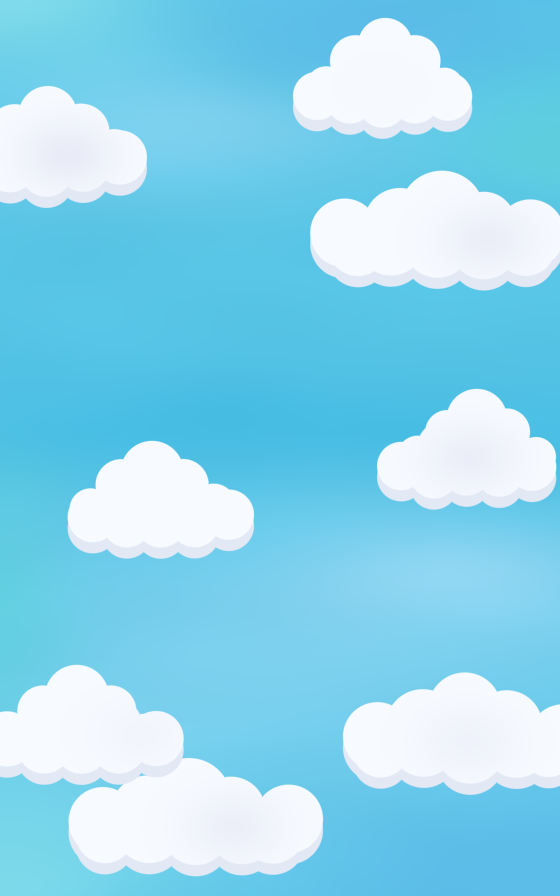
A WebGL 1 fragment shader for this texture:

```glsl
precision highp float;

uniform vec2 u_resolution;

// Lengths are fractions of the canvas height.
const vec3 SKY_MID = vec3(0.34, 0.77, 0.90);
const vec3 SKY_DEEP = vec3(0.26, 0.73, 0.885);
const vec3 SKY_BLUE = vec3(0.36, 0.74, 0.91);
const vec3 SKY_PALE = vec3(0.49, 0.82, 0.935);
const vec3 SKY_HAZE = vec3(0.57, 0.84, 0.95);
const vec3 SKY_TEAL = vec3(0.37, 0.81, 0.87);
const vec3 SKY_MINT = vec3(0.50, 0.86, 0.92);
const vec3 CLOUD_WHITE = vec3(0.968, 0.982, 1.0);
const vec3 CLOUD_RIM = vec3(0.89, 0.91, 0.96);
const vec3 CLOUD_SHADE = vec3(0.89, 0.90, 0.95);

// Quadratic placement of each cloud column, by row from the top.
const vec3 RIGHT_X = vec3(0.427, 0.0755, -0.0143);
const vec3 RIGHT_DEPTH = vec3(0.087, 0.134, 0.0365);
const vec3 LEFT_DEPTH = vec3(0.163, 0.469, -0.073);
const vec3 LEFT_WIDTH = vec3(0.112, -0.017, 0.009);

const float CLOUD_TOP = 0.067;
const float CLOUD_BASE = -0.055;
const float DOME_DROP = 0.052;
const float RIM_DEPTH = 0.0125;
const float WARP = 0.035;

float hash(vec2 p) {
  return fract(sin(dot(p, vec2(127.1, 311.7))) * 43758.5);
}

float cornerSlope(vec2 cell, vec2 corner, vec2 f) {
  float angle = 6.2832 * hash(cell + corner);
  return dot(vec2(cos(angle), sin(angle)), f - corner);
}

float gradientNoise(vec2 p) {
  vec2 cell = floor(p);
  vec2 f = p - cell;
  vec2 u = f * f * f * (f * (f * 6.0 - 15.0) + 10.0);
  float low = mix(cornerSlope(cell, vec2(0.0), f), cornerSlope(cell, vec2(1.0, 0.0), f), u.x);
  float high = mix(cornerSlope(cell, vec2(0.0, 1.0), f), cornerSlope(cell, vec2(1.0), f), u.x);
  return mix(low, high, u.y);
}

float glow(vec2 p, vec2 centre, vec2 size) {
  vec2 d = (p - centre) / size;
  return exp(-dot(d, d));
}

// Soft washes of colour, bent by noise into loose streaks.
vec3 skyColour(vec2 p) {
  vec2 q = p + WARP * vec2(gradientNoise(p * vec2(3.0, 6.0)),
                           gradientNoise(p * vec2(3.0, 7.0) + 19.0));
  float right = u_resolution.x / u_resolution.y;
  vec3 c = SKY_MID;
  c = mix(c, SKY_PALE, glow(q, vec2(0.22, 0.86), vec2(0.24, 0.09)));
  c = mix(c, SKY_PALE, 0.95 * glow(q, vec2(0.30, 0.25), vec2(0.55, 0.19)));
  c = mix(c, SKY_DEEP, 0.85 * glow(q, vec2(0.31, 0.52), vec2(0.65, 0.07)));
  c = mix(c, SKY_HAZE, 0.9 * glow(q, vec2(0.50, 0.345), vec2(0.20, 0.07)));
  c = mix(c, SKY_BLUE, 0.9 * glow(q, vec2(0.42, 0.98), vec2(0.25, 0.07)));
  c = mix(c, SKY_BLUE, glow(q, vec2(right, 0.02), vec2(0.30, 0.13)));
  c = mix(c, SKY_TEAL, glow(q, vec2(right, 0.84), vec2(0.12, 0.06)));
  c = mix(c, SKY_TEAL, 0.8 * glow(q, vec2(0.0, 0.33), vec2(0.08, 0.14)));
  c = mix(c, SKY_MINT, glow(q, vec2(0.0, 1.0), vec2(0.16, 0.09)));
  c = mix(c, SKY_MINT, 0.9 * glow(q, vec2(0.0, 0.02), vec2(0.20, 0.12)));
  return c + 0.015 * gradientNoise(p * vec2(5.0, 14.0));
}

// Distance to a union of dome lobes, a scalloped base and a filling body.
float cloudDistance(vec2 p, float halfWidth, float seed) {
  float peak = (hash(vec2(seed, 9.0)) - 0.5) * 0.24 * halfWidth;
  vec2 body = vec2(0.62 * halfWidth, 0.042);
  float d = (length((p - vec2(0.5 * peak, 0.0)) / body) - 1.0) * body.y;
  for (int i = 0; i < 5; i++) {
    float t = float(i) * 0.5 - 1.0;
    float jitter = hash(vec2(seed, float(i))) - 0.5;
    float r = halfWidth * (0.31 - 0.08 * abs(t)) * (1.0 + 0.2 * jitter);
    float y = CLOUD_TOP - r - DOME_DROP * pow(abs(t), 1.3) + 0.012 * jitter * abs(t);
    d = min(d, length(p - vec2(peak + 0.66 * halfWidth * t, y)) - r);

    float baseR = 0.27 * halfWidth;
    float baseY = CLOUD_BASE + baseR + 0.09 * halfWidth * t * t + 0.006 * jitter;
    d = min(d, length(p - vec2((halfWidth - baseR) * t, baseY)) - baseR);
  }
  return d;
}

vec3 paintCloud(vec3 below, vec2 p, float halfWidth, float seed) {
  float edge = 0.8 / u_resolution.y;
  float rim = cloudDistance(p + vec2(0.0, RIM_DEPTH), halfWidth, seed);
  float face = cloudDistance(p, halfWidth, seed);
  vec2 shadeAt = vec2(halfWidth * (0.7 * hash(vec2(seed, 21.0)) - 0.1), -0.01);
  float shade = 0.85 * hash(vec2(seed, 33.0)) * glow(p, shadeAt, vec2(0.055, 0.04));
  vec3 c = mix(below, CLOUD_RIM, 1.0 - smoothstep(-edge, edge, rim));
  vec3 faceColour = mix(CLOUD_WHITE, CLOUD_SHADE, shade);
  return mix(c, faceColour, 1.0 - smoothstep(-edge, edge, face));
}

void main() {
  vec2 p = gl_FragCoord.xy / u_resolution.y;
  vec3 colour = skyColour(p);

  // Two columns of clouds, painted from the lowest row up.
  for (int i = 0; i < 4; i++) {
    float row = 3.0 - float(i);
    float odd = mod(row, 2.0);
    vec3 powers = vec3(1.0, row, row * row);
    vec2 left = vec2(0.052 + 0.0195 * row + 0.108 * odd, 1.0 - dot(LEFT_DEPTH, powers));
    vec2 right = vec2(dot(RIGHT_X, powers), 1.0 - dot(RIGHT_DEPTH, powers));
    colour = paintCloud(colour, p - left, dot(LEFT_WIDTH, powers), row + 1.0);
    colour = paintCloud(colour, p - right, 0.100 + 0.042 * odd, row + 11.0);
  }
  gl_FragColor = vec4(colour, 1.0);
}
```
